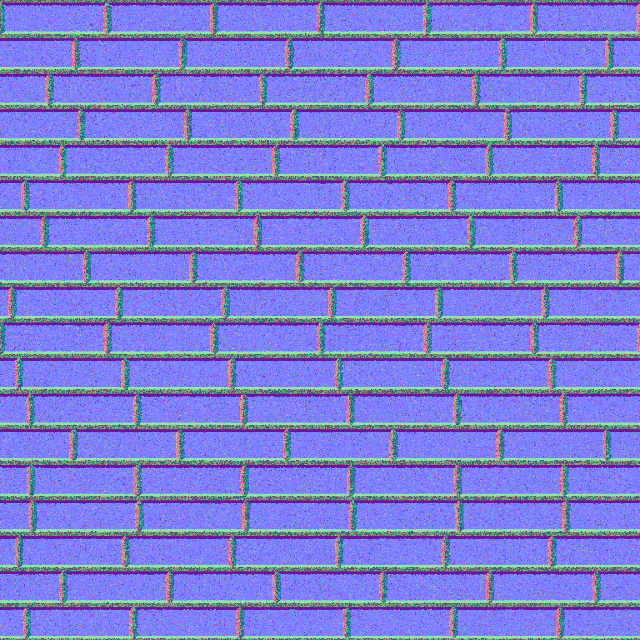
Write a three.js fragment shader that draws this texture map.

```glsl
varying vec2 vUv;

vec2 hash2(vec2 p) {
  vec3 q = fract(p.xyx * vec3(0.1031, 0.1030, 0.0973));
  q += dot(q, q.yzx + 33.33);
  return fract((q.xx + q.yz) * q.zy);
}

// Wrapping grain with two channels in -1..1
vec2 grainNoise(vec2 uv, float cells) {
  vec2 p = uv * cells - 0.5;
  vec2 i = floor(p), f = p - i;
  vec2 a = mod(i, cells), b = mod(i + 1.0, cells);
  vec2 low = mix(hash2(a), hash2(vec2(b.x, a.y)), f.x);
  vec2 high = mix(hash2(vec2(a.x, b.y)), hash2(b), f.x);
  return mix(low, high, f.y) * 2.0 - 1.0;
}

void main() {
  // Brick courses, each shifted by its own amount
  vec2 courses = vec2(6.0, 18.0);
  vec2 q = (vUv + vec2(0.0, 0.001)) * courses;
  float row = mod(floor(q.y), courses.y);
  q.x += hash2(vec2(row + 5.0, 17.0)).x;

  // Signed offset from the nearest joint centres
  vec2 offset = (fract(q + 0.5) - 0.5) / courses;
  vec2 grain = grainNoise(vUv, 768.0);
  vec2 inset = abs(offset) - vec2(0.0015, 0.0033) + grain * 0.0009;
  float edge = min(inset.x, inset.y);

  // Masks for mortar, bevel and the upright sides
  float soft = 0.0010;
  float upright = smoothstep(-soft, soft, inset.y - inset.x);
  float bevelWidth = mix(0.0036, 0.0045, upright);
  float brick = smoothstep(-soft, soft, edge);
  float bevel = brick * (1.0 - smoothstep(bevelWidth - soft, bevelWidth + soft, edge));

  // Bevel slopes: lower edge faces up, upper edge down, sides into the joint
  vec2 ledge = offset.y > 0.0 ? vec2(0.5, 2.8) : vec2(-1.2, -6.0);
  vec2 side = vec2(offset.x > 0.0 ? -4.0 : 4.0, 0.1);
  vec2 slope = mix(ledge, side, upright) * bevel;

  // Grain: fine with sparse pits on the face, coarse in the mortar
  float pit = smoothstep(0.22, 0.42, abs(grain.x * grain.y)) * (1.0 - bevel);
  float roughness = mix(0.25 + 1.4 * pit, mix(1.0, 3.6, upright), bevel);
  slope += grain * mix(9.0, roughness, brick);
  vec3 normal = normalize(vec3(slope, 1.0));

  // Relief is strongest on the face and weakest in the mortar
  float relief = mix(1.0 - 0.5 * pit, mix(0.86, 0.7, upright), bevel);
  relief = mix(0.45, relief, brick);
  vec3 dust = vec3(-0.10, 0.01, -0.10) * (1.0 - brick);
  gl_FragColor = vec4(normal * 0.5 * relief + 0.5 + dust, 1.0);
}
```
